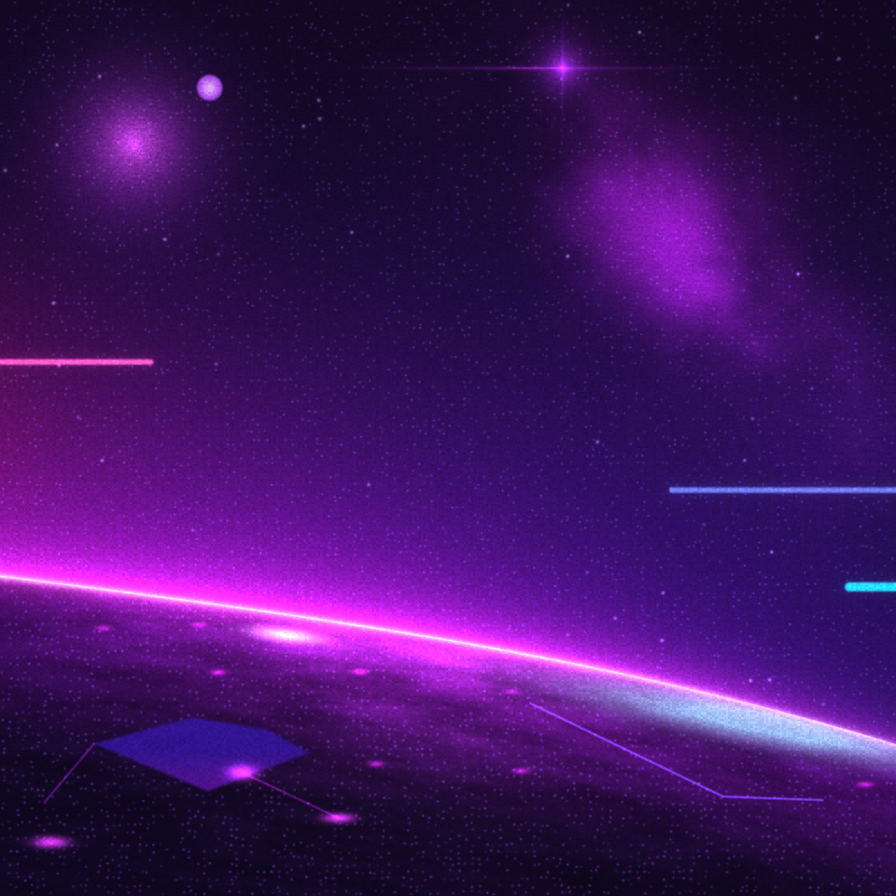
A WebGL 2 fragment shader for this background:

```glsl
#version 300 es
precision highp float;
// Violet starry sky above a glowing planet rim, with neon bars and a networked surface.
uniform vec2 u_resolution;
out vec4 fragColor;

float hash(vec2 p) {
    return fract(sin(dot(p, vec2(127.1, 311.7))) * 43758.5453);
}

float noise(vec2 p) {
    vec2 i = floor(p), f = fract(p);
    f = f * f * (3.0 - 2.0 * f);
    return mix(mix(hash(i), hash(i + vec2(1, 0)), f.x),
               mix(hash(i + vec2(0, 1)), hash(i + vec2(1, 1)), f.x), f.y);
}

float fbm(vec2 p) {
    float sum = 0.0, amp = 0.5;
    for (int i = 0; i < 5; i++) {
        sum += amp * noise(p);
        p = p * 2.03 + 7.1;
        amp *= 0.5;
    }
    return sum;
}

// Soft elliptical spot; slope tilts it along x.
float spot(vec2 p, vec2 center, vec2 size, float slope) {
    vec2 d = p - center;
    d.y -= slope * d.x;
    d /= size;
    return exp(-dot(d, d));
}

float segment(vec2 p, vec2 a, vec2 b) {
    vec2 pa = p - a, ba = b - a;
    return length(pa - ba * clamp(dot(pa, ba) / dot(ba, ba), 0.0, 1.0));
}

// One jittered point per grid cell; only cells above the threshold light up.
float scatter(vec2 p, float cells, float threshold, vec2 size) {
    vec2 id = floor(p * cells);
    vec2 center = 0.2 + 0.6 * vec2(hash(id + 3.7), hash(id + 9.2));
    vec2 d = (fract(p * cells) - center) / size;
    return step(threshold, hash(id)) * exp(-dot(d, d)) * (0.3 + 0.7 * hash(id + 5.3));
}

vec3 neonBar(vec2 p, vec2 a, vec2 b, float width, vec3 color) {
    float d = segment(p, a, b);
    return color * (smoothstep(width + 0.002, width - 0.002, d) + 0.3 * exp(-d / 0.005));
}

vec3 sky(vec2 p, float h) {
    vec3 col = mix(vec3(0.12, 0.05, 0.29), vec3(0.065, 0.03, 0.13), smoothstep(0.4, 0.95, p.y));
    col += vec3(0.17, 0.02, 0.4) * exp(-h * 5.5) * (1.0 - 0.6 * p.x * p.x);
    col += vec3(0.46, 0.03, 0.26) * exp(-h * 11.0 - pow((p.x - 0.3) / 0.42, 2.0));
    col += vec3(0.17, 0.0, -0.04) * exp(-p.x * 4.5 - pow((p.y - 0.5) / 0.2, 2.0));

    // Diagonal nebula, brighter toward its middle
    float cloud = smoothstep(0.2, 0.75, fbm(p * 7.0)) + 0.3;
    float band = 0.75 * spot(p, vec2(0.8, 0.685), vec2(0.15, 0.1), -0.85)
               + 0.4 * spot(p, vec2(0.75, 0.74), vec2(0.2, 0.15), -0.5);
    col += vec3(0.36, 0.05, 0.43) * band * cloud;

    // Stars, from dust to a few larger ones
    col += vec3(0.2, 0.18, 0.36) * scatter(p, 140.0, 0.7, vec2(0.2)) * 0.6;
    col += vec3(0.5, 0.35, 0.65) * scatter(p, 40.0, 0.97, vec2(0.08));

    // Glowing cluster and small moon
    float r = length(p - vec2(0.15, 0.84));
    col += vec3(0.72, 0.25, 0.7) * exp(-r / 0.032) * (0.85 + 0.3 * hash(floor(p * 384.0)));
    col += vec3(0.12, 0.02, 0.18) * exp(-r * r / 0.008);
    vec2 m = p - vec2(0.234, 0.902);
    vec3 moon = mix(vec3(0.9, 0.65, 1.0), vec3(0.62, 0.25, 0.88), smoothstep(0.0, 0.015, length(m)));
    col = mix(col, moon, smoothstep(0.0165, 0.012, length(m)));

    // Flare star
    vec2 f = p - vec2(0.628, 0.924);
    col += vec3(0.65, 0.15, 0.9) * exp(-length(f) / 0.015);
    col += vec3(0.45, 0.08, 0.55) * exp(-abs(f.y) / 0.0015 - abs(f.x + 0.03) / 0.07);
    return col + vec3(0.3, 0.08, 0.45) * exp(-abs(f.x) / 0.0015 - abs(f.y) / 0.025);
}

vec3 ground(vec2 p, float depth) {
    float streaks = fbm(vec2(p.x, depth) * vec2(12.0, 55.0));
    vec3 col = mix(vec3(0.3, 0.05, 0.45), vec3(0.06, 0.03, 0.13), smoothstep(0.0, 0.23, depth));
    col += vec3(0.5, 0.12, 0.52) * exp(-depth / 0.065 - pow((p.x - 0.46) / 0.25, 2.0)) * (0.6 + streaks);
    col *= 0.65 + 0.7 * streaks;
    col += vec3(0.3, 0.15, 0.5) * scatter(p, 130.0, 0.5, vec2(0.2)) * 0.65;
    col += vec3(0.75, 0.1, 0.75) * scatter(p, 11.0, 0.65, vec2(0.09, 0.035));

    // Icy coast below the rim
    float coast = spot(p, vec2(0.84, 0.195), vec2(0.18, 0.021), -0.2);
    col = mix(col, vec3(0.58, 0.78, 0.96), clamp(coast * (0.75 + 0.9 * streaks), 0.0, 0.95));

    // Translucent plate as an intersection of half planes
    vec2 v[5] = vec2[5](vec2(0.105, 0.17), vec2(0.215, 0.199), vec2(0.297, 0.186),
                        vec2(0.345, 0.16), vec2(0.232, 0.117));
    float plate = -1.0;
    for (int i = 0; i < 5; i++) {
        vec2 edge = normalize(v[(i + 1) % 5] - v[i]);
        plate = max(plate, dot(p - v[i], vec2(-edge.y, edge.x)));
    }
    vec3 plateColor = mix(vec3(0.34, 0.08, 0.62), vec3(0.2, 0.08, 0.62), smoothstep(0.12, 0.17, p.y));
    col = mix(col, plateColor, 0.85 * smoothstep(0.003, -0.003, plate));

    // Network links and beacons
    float link = min(segment(p, vec2(0.592, 0.215), vec2(0.807, 0.111)),
                     segment(p, vec2(0.807, 0.111), vec2(0.918, 0.107)));
    col += vec3(0.25, 0.16, 0.55) * smoothstep(0.0025, 0.0, link);
    float wire = min(segment(p, v[0], vec2(0.05, 0.105)), segment(p, vec2(0.27, 0.138), vec2(0.378, 0.087)));
    col += vec3(0.25, 0.03, 0.3) * smoothstep(0.0025, 0.0, wire);
    float beacon = spot(p, vec2(0.057, 0.06), vec2(0.018, 0.006), 0.0)
                 + spot(p, vec2(0.27, 0.138), vec2(0.015, 0.008), 0.0)
                 + spot(p, vec2(0.378, 0.087), vec2(0.016, 0.005), 0.0);
    col += vec3(0.85, 0.2, 0.9) * beacon;
    return col + vec3(1.0, 0.85, 1.0) * spot(p, vec2(0.32, 0.291), vec2(0.035, 0.007), -0.12);
}

void main() {
    vec2 p = gl_FragCoord.xy / u_resolution;
    float h = p.y - (0.357 - 0.128 * p.x - 0.06 * p.x * p.x * p.x);
    vec3 col = mix(ground(p, max(-h, 0.0)), sky(p, max(h, 0.0)), smoothstep(-0.0015, 0.0015, h));

    // Planet rim
    float rim = 1.0 - 0.45 * smoothstep(0.55, 1.0, p.x);
    col += vec3(0.62, 0.13, 0.5) * rim * exp(-abs(h) / (h > 0.0 ? 0.022 : 0.012));
    col += vec3(0.5, 0.7, 0.45) * rim * exp(-abs(h) / 0.003);

    col += neonBar(p, vec2(-0.1, 0.596), vec2(0.168, 0.596), 0.003, vec3(0.65, 0.25, 0.4));
    col += neonBar(p, vec2(0.75, 0.453), vec2(1.1, 0.453), 0.003, vec3(0.22, 0.35, 0.5));
    col += neonBar(p, vec2(0.948, 0.345), vec2(1.1, 0.345), 0.005, vec3(0.0, 0.68, 0.6));

    // Fine grain
    col *= 0.92 + 0.16 * hash(floor(p * 400.0));
    fragColor = vec4(clamp(col, 0.0, 1.0), 1.0);
}
```
